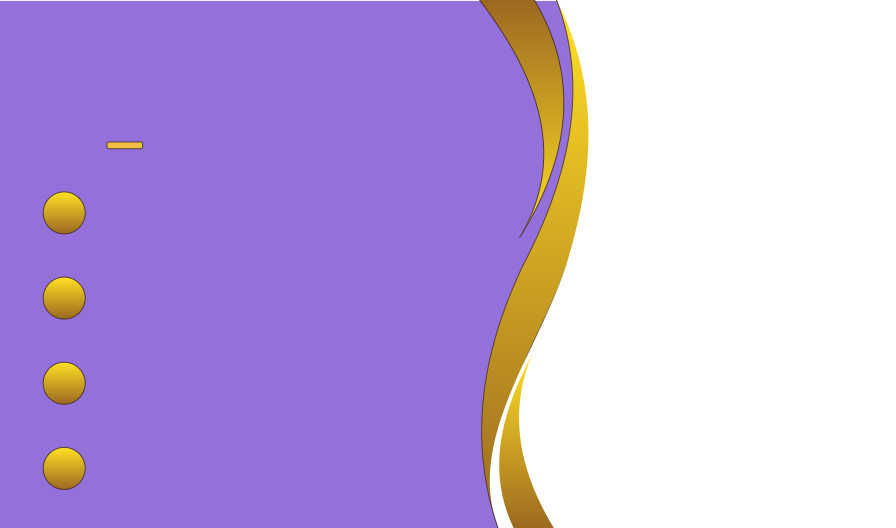
A Shadertoy shader for this background:

```glsl
// Violet panel beside a white field, divided by a flowing golden ribbon
// with two curved golden leaves, plus a column of gold discs and a small bar.
// Curved borders are cubic Bezier functions of height, shaded by distance.

#define GRID_WIDTH 768.0
#define VIOLET vec3(0.58, 0.44, 0.86)
#define GOLD_BRIGHT vec3(1.0, 0.88, 0.14)
#define GOLD_DEEP vec3(0.61, 0.41, 0.13)
#define BAR_GOLD vec3(0.94, 0.74, 0.27)
#define INK vec3(0.22, 0.15, 0.12)
#define INK_WIDTH 0.8
#define INK_STRENGTH 0.85
#define DISC_RADIUS 18.0
#define DISC_SPACING 73.0

// Signed distance to a border x(y); positive lies to the right.
float border(vec2 p, vec2 span, vec4 x) {
    float height = span.y - span.x;
    float t = (p.y - span.x) / height;
    float s = 1.0 - t;
    float curveX = dot(x, vec4(s*s*s, 3.0*s*s*t, 3.0*s*t*t, t*t*t));
    float slope = 3.0 * dot(x.yzw - x.xyz, vec3(s*s, 2.0*s*t, t*t)) / height;
    return (p.x - curveX) / sqrt(1.0 + slope * slope);
}

// Area between two borders, limited to a vertical span.
float leaf(vec2 p, vec2 span, vec4 leftX, vec4 rightX, vec2 clip) {
    float sides = max(-border(p, span, leftX), border(p, span, rightX));
    return max(sides, max(clip.x - p.y, p.y - clip.y));
}

float roundedBox(vec2 p, vec2 halfSize, float radius) {
    vec2 q = abs(p) - halfSize + radius;
    return length(max(q, 0.0)) + min(max(q.x, q.y), 0.0) - radius;
}

float cover(float d, float pixel) {
    return clamp(0.5 - d / pixel, 0.0, 1.0);
}

float inkLine(float d, float pixel) {
    float halfWidth = 0.5 * INK_WIDTH;
    return INK_STRENGTH * (cover(d - halfWidth, pixel) - cover(d + halfWidth, pixel));
}

vec3 gold(float t) {
    return mix(GOLD_BRIGHT, GOLD_DEEP, clamp(t, 0.0, 1.0));
}

void mainImage(out vec4 fragColor, in vec2 fragCoord) {
    // Design grid with y running downward from the top edge
    float pixel = GRID_WIDTH / iResolution.x;
    vec2 p = vec2(fragCoord.x, iResolution.y - fragCoord.y) * pixel;
    float bottom = iResolution.y * pixel;

    // Ribbon borders, each joined from an upper and a lower curve
    vec2 upper = vec2(0.0, 228.0);
    vec2 lower = vec2(228.0, 453.0);
    bool isUpper = p.y < upper.y;
    vec2 span = isUpper ? upper : lower;
    float ribbonLeft = border(p, span, isUpper
        ? vec4(477.0, 505.6, 487.7, 448.0) : vec4(448.0, 412.5, 401.0, 427.0));
    float ribbonRight = border(p, span, isUpper
        ? vec4(477.0, 515.7, 508.6, 485.0) : vec4(485.0, 459.7, 399.1, 427.0));

    // Panel with a pale hairline along its top
    vec3 color = mix(VIOLET, vec3(1.0), cover(p.y - 0.8, pixel));
    color = mix(vec3(1.0), color, cover(ribbonLeft, pixel));

    // Main ribbon
    color = mix(color, gold(p.y / bottom), cover(max(-ribbonLeft, ribbonRight), pixel));
    color = mix(color, INK, inkLine(ribbonLeft, pixel));
    float lowerInk = smoothstep(210.0, 290.0, p.y) * (1.0 - smoothstep(295.0, 320.0, p.y));
    color = mix(color, INK, 0.7 * lowerInk * inkLine(ribbonRight, pixel));

    // Upper leaf, brightening toward its tip
    float leafTop = leaf(p, vec2(0.0, 203.5), vec4(411.0, 463.0, 485.8, 445.5),
        vec4(458.0, 498.1, 487.9, 445.5), vec2(-9.0, 203.5));
    color = mix(color, gold(1.0 - p.y / 203.5), cover(leafTop, pixel));
    color = mix(color, INK, inkLine(leafTop, pixel));

    // Lower leaf, deepening toward the bottom
    float leafLow = leaf(p, vec2(304.0, 453.0), vec4(456.0, 429.8, 416.4, 440.5),
        vec4(456.0, 435.3, 444.7, 475.0), vec2(304.0, 462.0));
    color = mix(color, gold((p.y - 304.0) / 149.0), cover(leafLow, pixel));

    // Column of four discs
    vec2 q = p - vec2(55.0, 182.5);
    q.y -= DISC_SPACING * clamp(round(q.y / DISC_SPACING), 0.0, 3.0);
    float disc = length(q) - DISC_RADIUS;
    color = mix(color, gold(0.5 + 0.5 * q.y / DISC_RADIUS), cover(disc, pixel));
    color = mix(color, INK, inkLine(disc, pixel));

    // Small bar
    float bar = roundedBox(p - vec2(107.0, 124.6), vec2(15.3, 2.9), 1.5);
    color = mix(color, BAR_GOLD, cover(bar, pixel));
    color = mix(color, INK, inkLine(bar, pixel));

    fragColor = vec4(color, 1.0);
}
```
